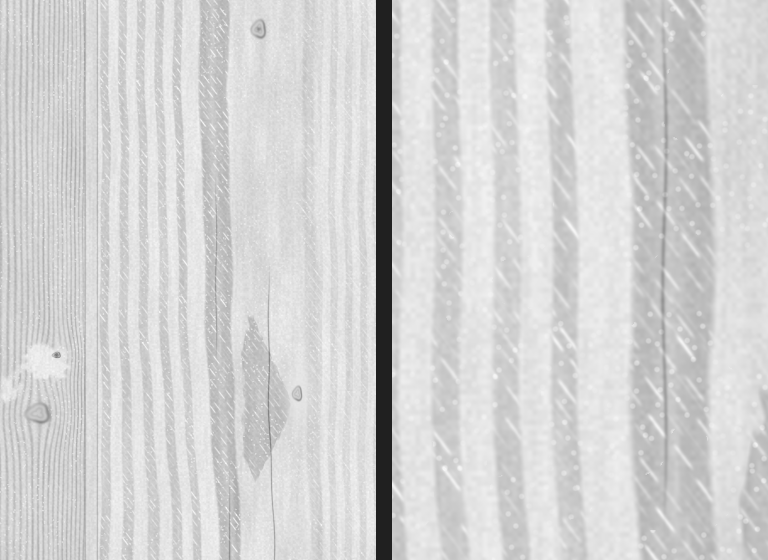
Left, the full canvas; right, a detail of the centre.
Give the GLSL for this texture, as a Shadertoy shader.

```glsl
// Pale whitewashed softwood boards with grain bands, knots, cracks and saw marks.
const float LIGHT = 0.900;        // early wood
const float BAND = 0.785;         // late wood stripes
const float HEART = 0.738;        // broad dark band and resin patch
const float FINE_BOARD = 0.850;   // left board
const float FINE_LINE = 0.125;    // depth of its grain lines
const float MARK = 0.940;         // saw marks and flecks
const float SEAM_LEFT = 0.152;
const float SEAM_RIGHT = 0.174;
const float STRIPE_PERIOD = 0.0325;
const vec2 SAW_DIR = vec2(0.60, -0.80);
const vec2 KNOT_A = vec2(0.068, 0.262);
const vec2 KNOT_B = vec2(0.101, 0.366);
const vec2 KNOT_C = vec2(0.462, 0.948);
const vec2 KNOT_D = vec2(0.531, 0.297);

float hash(vec2 p) {
    vec3 q = fract(p.xyx * vec3(0.1031, 0.1030, 0.0973));
    q += dot(q, q.yzx + 33.33);
    return fract((q.x + q.y) * q.z);
}

float noise(vec2 p) {
    vec2 i = floor(p), f = fract(p);
    f = f * f * (3.0 - 2.0 * f);
    return mix(mix(hash(i), hash(i + vec2(1, 0)), f.x),
               mix(hash(i + vec2(0, 1)), hash(i + vec2(1, 1)), f.x), f.y);
}

// Distance to the nearest scattered point
float cellular(vec2 p) {
    vec2 i = floor(p), f = fract(p);
    float d = 2.0;
    for (int y = -1; y <= 1; y++)
    for (int x = -1; x <= 1; x++) {
        vec2 o = vec2(x, y), c = i + o;
        d = min(d, length(o + vec2(hash(c), hash(c + 71.7)) - f));
    }
    return d;
}

float gauss(float x) { return exp(-x * x); }

// Soft interval mask
float between(float a, float b, float x, float soft) {
    return smoothstep(a - soft, a + soft, x) * (1.0 - smoothstep(b - soft, b + soft, x));
}

// Short diagonal dashes in jittered cells
float sawMarks(vec2 p, vec2 cell, float width) {
    vec2 q = vec2(dot(p, SAW_DIR), dot(p, -SAW_DIR.yx * vec2(1, -1))) / cell;
    q.x += 7.0 * hash(vec2(floor(q.y), 3.0));
    vec2 id = floor(q), f = fract(q);
    float across = (f.y - 0.3 - 0.4 * hash(id + 9.0)) * cell.y / width;
    return gauss(across) * between(0.15, 0.85, f.x, 0.12) * hash(id + 40.0);
}

// Ringed knot: x is darkening, y is coverage
vec2 knot(vec2 p, vec2 centre, vec2 radius) {
    vec2 q = (p - centre) / radius;
    float d = length(q) + 0.12 * sin(3.0 * atan(q.y, q.x + 0.001) + 1.0);
    float ring = gauss((d - 1.0) * 5.0) * (0.65 + 0.35 * sin(q.x * 2.0 - q.y));
    return vec2(0.24 * ring + 0.06 * gauss((d - 0.45) * 6.0), 1.0 - smoothstep(0.9, 1.3, d));
}

float bulge(vec2 p, vec2 centre, vec2 radius) {
    return (p.x - centre.x) * gauss(length((p - centre) / radius));
}

float fineBoard(vec2 p) {
    float x = p.x - 0.65 * bulge(p, KNOT_A, vec2(0.045, 0.05)) - 0.5 * bulge(p, KNOT_B, vec2(0.035, 0.04));
    x += 0.0012 * sin(p.y * 9.0 + x * 20.0) + 0.0006 * sin(p.y * 31.0 + x * 55.0);
    float wave = 0.5 + 0.5 * cos(6.2832 * (x * 70.0 + x * x * 250.0));
    float tone = FINE_BOARD - FINE_LINE * wave * wave * (0.6 + 0.6 * noise(vec2(x * 90.0, p.y * 7.0)));
    float bare = gauss(length((p - vec2(0.083, 0.355)) / vec2(0.042, 0.036)))
               + 0.6 * gauss(length((p - vec2(0.015, 0.305)) / vec2(0.025, 0.03)));
    return mix(tone, 0.91, smoothstep(0.25, 0.6, bare * (0.5 + noise(p * 110.0))));
}

void mainImage(out vec4 fragColor, in vec2 fragCoord) {
    vec2 p = fragCoord / iResolution.y;
    float px = 1.0 / iResolution.y;
    float fall = 1.0 - p.y;
    float wobble = 0.0018 * sin(p.y * 13.0 + p.x * 9.0) + 0.0012 * sin(p.y * 29.0 + 2.0);
    float s = p.x + wobble - 0.036 * fall * fall * smoothstep(0.17, 0.34, p.x);

    // Main board: stripes, heart band and faint stripes on the right
    float stripe = fract((s - 0.295) / STRIPE_PERIOD);
    float dark = between(0.47, 0.92, stripe, 0.06) * between(0.17, 0.338, s, 0.003);
    dark *= 0.75 + 0.35 * noise(vec2(s * 60.0, p.y * 6.0));
    float tone = mix(LIGHT, BAND, dark);
    float heart = between(0.358, 0.409 - 0.014 * fall * fall, s + 0.003 * noise(p * vec2(50, 25)), 0.003);
    tone = mix(tone, HEART + 0.05 * gauss((s - 0.379) / 0.007), heart);
    float rim = between(0.540, 0.562, s + 0.02 * fall * fall, 0.006);
    float faint = smoothstep(0.35, 0.75, 0.5 + 0.5 * sin(p.x * 235.0 + wobble * 300.0)) * smoothstep(0.56, 0.58, p.x);
    tone -= 0.075 * rim + 0.065 * faint * (0.6 + 0.5 * noise(p * vec2(40, 5)));
    float pale = between(0.415, 0.545, p.x, 0.01);
    tone -= pale * 0.065 * noise(p * vec2(45, 12) + 5.0);

    // Resin patch
    float t = (p.y - 0.108) / 0.326;
    float edge = 0.007 * (noise(p * vec2(160, 60)) - 0.5);
    float left = 0.434 + 0.034 * (1.0 - smoothstep(0.0, 0.28, t)) + 0.01 * smoothstep(0.8, 1.0, t);
    float right = 0.517 - 0.062 * smoothstep(0.0, 1.0, abs(t - 0.52) / 0.5);
    float patchMask = between(left, right, p.x + edge, 0.002) * between(0.0, 1.0, t, 0.015);
    tone = mix(tone, HEART - 0.015 + 0.05 * noise(p * vec2(90, 14)), patchMask);

    // Left board and the edge strip between the seams
    float onLeft = 1.0 - smoothstep(SEAM_LEFT - px, SEAM_LEFT + px, p.x);
    float strip = between(SEAM_LEFT, SEAM_RIGHT, p.x, px);
    tone = mix(tone, 0.885 - 0.04 * noise(vec2(p.x * 300.0, p.y * 5.0)), strip);
    tone = mix(tone, fineBoard(p), onLeft);

    // Saw marks, flecks, fibres and grain
    float depth = max(max(dark, heart), max(0.5 * patchMask, 0.5 * rim));
    float marks = sawMarks(p, vec2(0.024, 0.0098), 0.0013) * (0.25 + 0.75 * depth) * (1.0 - 0.6 * onLeft);
    marks += 0.55 * sawMarks(p + 0.37, vec2(0.075, 0.014), 0.0011) * (0.3 + 0.7 * smoothstep(0.5, 0.58, p.x));
    marks += 0.5 * (1.0 - smoothstep(0.08, 0.2, cellular(p * 90.0))) * step(0.5, noise(p * 30.0));
    tone = mix(tone, MARK, clamp(marks, 0.0, 1.0) * (1.0 - 0.6 * strip));
    tone += 0.035 * (noise(p * vec2(260, 18)) - 0.5) + 0.05 * (noise(p * 330.0) - 0.5);
    tone += 0.025 * (noise(p * vec2(14, 9)) - 0.5);

    // Seams and cracks
    float crackX = 0.480 + 0.010 * smoothstep(0.3, 0.0, p.y) + 0.001 * sin(p.y * 40.0);
    tone -= 0.22 * gauss((p.x - crackX) / 0.0013) * (1.0 - smoothstep(0.42, 0.56, p.y));
    tone -= 0.16 * gauss((p.x - 0.386 - 0.001 * sin(p.y * 35.0)) / 0.0013) * between(0.38, 0.65, p.y, 0.05);
    tone -= 0.18 * gauss((p.x - 0.410) / 0.0015) * (1.0 - smoothstep(0.05, 0.18, p.y));
    tone -= 0.17 * gauss((p.x - SEAM_LEFT) / 0.0014) + 0.15 * gauss((p.x - SEAM_RIGHT) / 0.0014);

    // Knots
    tone = mix(tone, 0.90, 0.8 * gauss(length((p - KNOT_D) / vec2(0.022, 0.042))));
    vec2 a = knot(p, KNOT_A, vec2(0.020, 0.016)), b = knot(p, KNOT_B, vec2(0.007, 0.005));
    vec2 c = knot(p, KNOT_C, vec2(0.012, 0.015)), d = knot(p, KNOT_D, vec2(0.008, 0.012));
    tone = mix(tone, 0.80, 0.8 * max(max(a.y, b.y), max(c.y, d.y)));
    tone -= a.x + b.x + c.x + d.x + 0.35 * gauss(length(p - KNOT_B) / 0.004);
    tone -= 0.25 * gauss(length(p - KNOT_C) / 0.004);

    fragColor = vec4(vec3(clamp(tone, 0.0, 0.96)), 1.0);
}
```
